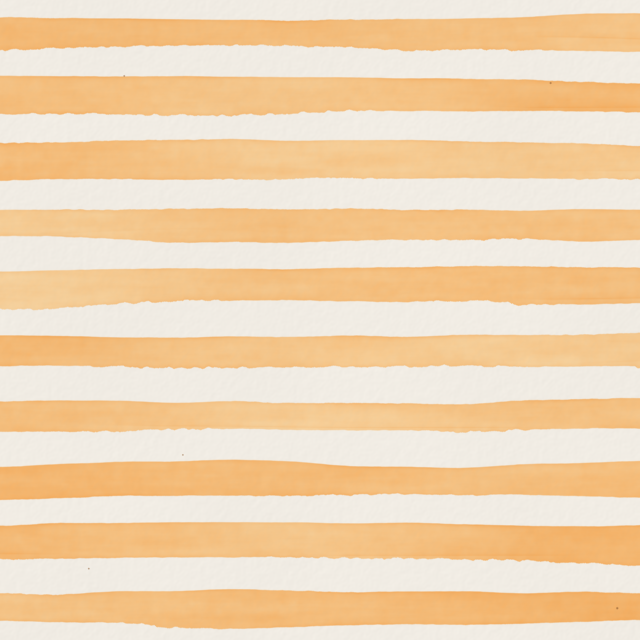
Reproduce this pattern procedurally as a Shadertoy shader.

```glsl
// Ten hand-brushed horizontal watercolour stripes in orange on off-white paper.
// Each stripe is a band between two noisy edges, filled with an uneven wash and
// rimmed by settled pigment; a noise height field lights the paper tooth.

float hash(vec2 p) {
    uvec2 q = uvec2(ivec2(floor(p))) * uvec2(1597334673u, 3812015801u);
    uint n = (q.x ^ q.y) * 1597334673u;
    n = (n ^ (n >> 15)) * 2246822519u;
    return float((n ^ (n >> 13)) >> 8) / 16777216.0;
}

float noise(vec2 p) {
    vec2 i = floor(p), f = fract(p);
    f = f * f * (3.0 - 2.0 * f);
    return mix(mix(hash(i), hash(i + vec2(1, 0)), f.x),
               mix(hash(i + vec2(0, 1)), hash(i + vec2(1, 1)), f.x), f.y);
}

float fbm(vec2 p) {
    float sum = 0.0, amp = 0.5;
    for (int i = 0; i < 4; i++) {
        sum += amp * noise(p);
        p = mat2(1.6, 1.2, -1.2, 1.6) * p + 17.3;
        amp *= 0.5;
    }
    return sum / 0.9375;
}

float paperHeight(vec2 p) {
    return 0.65 * noise(p * vec2(125.0, 105.0)) + 0.35 * noise(p.yx * 240.0 + 31.0);
}

// Outward offset of one stripe edge, in stripe periods
float edgeOffset(float x, float seed, float roughness) {
    float sway = 0.13 * (noise(vec2(x * 3.0, seed)) - 0.5)
               + 0.04 * (noise(vec2(x * 11.0, seed + 40.0)) - 0.5);
    float dry = smoothstep(0.4, 0.8, noise(vec2(x * 4.0, seed + 80.0)));
    float fray = fbm(vec2(x * 95.0, seed + 120.0)) - 0.5;
    return sway + fray * roughness * (0.35 + dry);
}

void mainImage(out vec4 fragColor, in vec2 fragCoord) {
    vec2 uv = fragCoord / iResolution.xy;
    float pixel = 10.0 / iResolution.y;

    // Stripe index from the top and signed height around its centre line
    float down = (1.0 - uv.y) * 10.0;
    float row = floor(down);
    float v = fract(down) - 0.5;
    float seed = row * 7.0 + 3.0;

    // Upper edge is crisp; lower edge frays and sometimes steps at a brush overlap
    float halfWidth = 0.257 + 0.04 * (hash(vec2(row, 211.0)) - 0.5);
    float overlap = 0.035 * step(0.6, hash(vec2(row, 307.0)))
                  * (smoothstep(-0.003, 0.003, uv.x - hash(vec2(row, 401.0))) - 0.5);
    float above = v + halfWidth + edgeOffset(uv.x, seed, 0.018);
    float below = halfWidth + edgeOffset(uv.x, seed + 500.0, 0.045) + overlap - v;
    float inside = min(above, below);
    float cover = smoothstep(-pixel, pixel, inside);

    // Paper lit from the upper left
    float slope = paperHeight(uv + vec2(-0.0016, 0.0016)) - paperHeight(uv);
    float light = 1.0 - 0.035 * slope + 0.014 * (fbm(uv * 5.0) - 0.5);
    vec3 paper = vec3(0.943, 0.925, 0.893);

    // Wash: drifting tone between strokes, pooling along them, fine granulation
    float tone = 0.43 + 0.10 * cos(row * 0.7)
               + 0.50 * (noise(vec2(uv.x * 2.2, seed + 900.0)) - 0.5)
               + 0.34 * (fbm(vec2(uv.x * 7.0, v * 6.0 + seed * 5.0)) - 0.5)
               + 0.20 * (fbm(uv * 70.0) - 0.5) - 0.14 * slope;

    // Faint inner tide line left by a second pass
    float tide = v - 0.13 - 0.12 * (noise(vec2(uv.x * 3.5, seed + 700.0)) - 0.5);
    float tideFade = smoothstep(0.45, 0.75, noise(vec2(uv.x * 3.0, seed + 800.0)));
    tone += tideFade * (0.14 * exp(-abs(tide) * 55.0) - 0.12 * smoothstep(0.0, 0.03, tide));

    // Pigment settled at the rims
    float rimFade = 0.25 + 0.75 * noise(vec2(uv.x * 9.0, seed + 600.0 + step(below, above)));
    float rim = exp(-max(inside, 0.0) * 42.0) * rimFade * (above < below ? 0.60 : 0.42);
    vec3 paint = mix(vec3(0.962, 0.818, 0.612), vec3(0.948, 0.655, 0.340), tone + rim);

    vec3 color = mix(paper, paint, cover * 0.98) * light;

    // Sparse brown flecks in the paper
    vec2 cell = floor(uv * 6.0);
    vec2 spot = 0.15 + 0.7 * vec2(hash(cell + 50.0), hash(cell + 90.0));
    float radius = 0.0008 + 0.0007 * hash(cell + 130.0);
    float fleck = length(fract(uv * 6.0) - spot) / 6.0 - radius;
    float present = step(0.8, hash(cell + 170.0));
    float soft = 1.0 / iResolution.y;
    color = mix(color, vec3(0.55, 0.36, 0.20), 0.7 * present * (1.0 - smoothstep(-soft, soft, fleck)));

    fragColor = vec4(color, 1.0);
}
```
